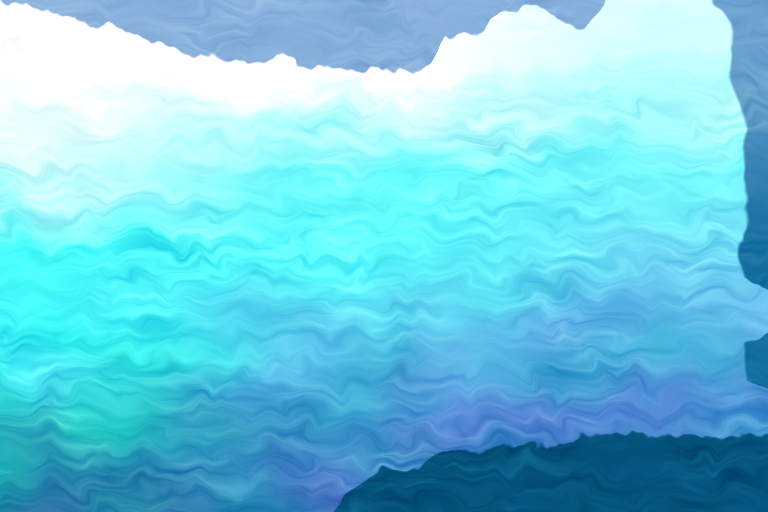
Write a Shadertoy shader that draws this background.

```glsl
// Painterly water: white surf fading through cyan to deep blue, framed by slate and dark rock.

// Water colours from top to bottom, along three columns
const vec3 LEFT_WATER[7] = vec3[7](
    vec3(1.0), vec3(1.0), vec3(0.78, 1.0, 1.0), vec3(0.29, 1.0, 1.0),
    vec3(0.24, 0.95, 0.97), vec3(0.15, 0.76, 0.76), vec3(0.12, 0.50, 0.64));
const vec3 MID_WATER[7] = vec3[7](
    vec3(1.0), vec3(1.0), vec3(0.42, 1.0, 1.0), vec3(0.36, 0.99, 1.0),
    vec3(0.36, 0.77, 0.92), vec3(0.26, 0.55, 0.80), vec3(0.23, 0.48, 0.74));
const vec3 RIGHT_WATER[7] = vec3[7](
    vec3(0.82, 1.0, 1.0), vec3(0.70, 1.0, 1.0), vec3(0.46, 0.98, 1.0), vec3(0.43, 0.84, 0.96),
    vec3(0.34, 0.67, 0.88), vec3(0.25, 0.54, 0.80), vec3(0.20, 0.46, 0.71));
const vec3 SLATE = vec3(0.53, 0.69, 0.86);
const vec3 CLIFF_TOP = vec3(0.43, 0.64, 0.82);
const vec3 CLIFF_BASE = vec3(0.07, 0.43, 0.62);
const vec3 DEEP_ROCK = vec3(0.02, 0.33, 0.49);
const vec3 STREAK_TINT = vec3(0.16, 0.13, 0.08);
const vec3 HUE_DRIFT = vec3(0.10, -0.09, 0.03);

const float WAVE_HEIGHT = 0.036;
const float RIPPLE_HEIGHT = 0.014;
const float PATCH_SHIFT = 0.09;
const float EDGE_SOFTNESS = 0.003;

vec2 gradientAt(vec2 cell) {
    vec3 h = fract(cell.xyx * vec3(0.1031, 0.1030, 0.0973));
    h += dot(h, h.yzx + 33.33);
    float angle = 6.2832 * fract((h.x + h.y) * h.z);
    return vec2(cos(angle), sin(angle));
}

float gradientNoise(vec2 p) {
    vec2 i = floor(p), f = p - i;
    vec2 u = f * f * f * (f * (f * 6.0 - 15.0) + 10.0);
    vec2 e = vec2(1.0, 0.0);
    float low = mix(dot(gradientAt(i), f), dot(gradientAt(i + e), f - e), u.x);
    float high = mix(dot(gradientAt(i + e.yx), f - e.yx),
                     dot(gradientAt(i + 1.0), f - 1.0), u.x);
    return mix(low, high, u.y);
}

vec3 ramp(vec3 stops[7], float depth) {
    float t = clamp(depth, 0.0, 1.0) * 6.0;
    int i = min(int(t), 5);
    return mix(stops[i], stops[i + 1], t - float(i));
}

vec3 waterColour(float x, float depth) {
    vec3 middle = ramp(MID_WATER, depth);
    vec3 c = mix(ramp(LEFT_WATER, depth), middle, smoothstep(0.05, 0.48, x));
    return mix(c, ramp(RIGHT_WATER, depth), smoothstep(0.48, 0.92, x));
}

float bump(float x, float centre, float width) {
    float d = (x - centre) / width;
    return exp(-d * d);
}

// Depth of the lower rim of the overhang
float overhangEdge(float x) {
    float edge = mix(0.02, 0.135, smoothstep(0.0, 0.42, x)) * smoothstep(0.02, 0.07, x);
    edge += 0.012 * bump(x, 0.26, 0.05) - 0.03 * bump(x, 0.365, 0.015);
    edge -= 0.065 * smoothstep(0.562, 0.580, x) + 0.055 * smoothstep(0.60, 0.69, x);
    return edge + 0.042 * bump(x, 0.755, 0.03) - 0.06 * smoothstep(0.76, 0.82, x);
}

// Left rim of the cliff, with a break near its foot
float cliffEdge(float depth) {
    float edge = 0.952 + 0.020 * smoothstep(0.14, 0.26, depth);
    edge -= 0.025 * (1.0 - smoothstep(0.0, 0.05, depth)) + 0.012 * bump(depth, 0.49, 0.04);
    edge += 0.035 * smoothstep(0.54, 0.58, depth) * (1.0 - smoothstep(0.64, 0.68, depth));
    return edge + 0.05 * smoothstep(0.74, 0.77, depth);
}

// Height of the rock floor, sunk out of view at the left
float floorEdge(float x) {
    return 0.125 * smoothstep(0.39, 0.50, x) + 0.04 * smoothstep(0.54, 0.575, x)
         + 0.03 * smoothstep(0.62, 0.80, x) - 0.045;
}

float cover(float signedDistance) {
    return smoothstep(-EDGE_SOFTNESS, EDGE_SOFTNESS, signedDistance);
}

void mainImage(out vec4 fragColor, in vec2 fragCoord) {
    vec2 uv = fragCoord / iResolution.xy;
    float depth = 1.0 - uv.y;
    vec2 p = vec2(uv.x * iResolution.x / iResolution.y, depth);

    // Wavy displacement of the brush strokes
    float sway = 0.04 * gradientNoise(p * vec2(10.0, 18.0) + 41.0);
    vec2 bent = p + vec2(sway, 0.3 * sway);
    float wave = WAVE_HEIGHT * gradientNoise(bent * vec2(16.0, 10.0));
    float ripple = RIPPLE_HEIGHT * gradientNoise(bent * vec2(30.0, 22.0) + 17.0);
    vec2 q = bent + vec2(0.0, wave + ripple);

    // Soft strokes, fine bristles, and thin light and dark creases
    float streak = 0.75 * gradientNoise(q * vec2(5.0, 28.0))
                 + 0.60 * gradientNoise(q * vec2(8.0, 58.0) + 9.0)
                 + 0.35 * gradientNoise(q * vec2(12.0, 105.0) + 31.0);
    float darkCrease = pow(1.0 - abs(gradientNoise(q * vec2(5.0, 26.0) + 63.0)), 22.0);
    float lightCrease = pow(1.0 - abs(gradientNoise(q * vec2(5.0, 24.0) + 87.0)), 22.0);
    float strength = 0.8 + 1.1 * gradientNoise(p * 5.0 + 27.0);
    float stroke = strength * (streak + 0.35 * (lightCrease - darkCrease));

    // Water with drifting patches of colour, calmer in the white surf
    float drift = PATCH_SHIFT * gradientNoise(q * vec2(4.0, 9.0) + 5.0);
    float calm = 1.0 - smoothstep(0.16, 0.34, depth + 0.1 * uv.x);
    vec3 colour = waterColour(uv.x, q.y + drift - 0.025 * streak);
    colour += stroke * STREAK_TINT * (1.0 - 0.6 * calm) + 0.03 * calm;
    float hue = gradientNoise(q * vec2(5.0, 8.0) + 51.0);
    colour += hue * HUE_DRIFT * smoothstep(0.45, 0.75, depth);

    // Rock masses share the same strokes
    float jag = 0.45 * wave + ripple + 0.006 * gradientNoise(p * vec2(70.0, 45.0));
    vec3 slate = SLATE + 0.7 * stroke * STREAK_TINT;
    vec3 cliff = mix(CLIFF_TOP, CLIFF_BASE, smoothstep(0.05, 0.55, depth));
    cliff += 0.7 * stroke * STREAK_TINT;
    vec3 rock = DEEP_ROCK + stroke * vec3(0.04, 0.09, 0.09);
    colour = mix(colour, slate, cover(overhangEdge(uv.x + 0.3 * sway) - depth + jag));
    colour = mix(colour, cliff, cover(uv.x - cliffEdge(depth + jag) + 0.3 * jag));
    colour = mix(colour, rock, cover(floorEdge(uv.x + 0.3 * sway) - uv.y + jag));
    fragColor = vec4(clamp(colour, 0.0, 1.0), 1.0);
}
```
